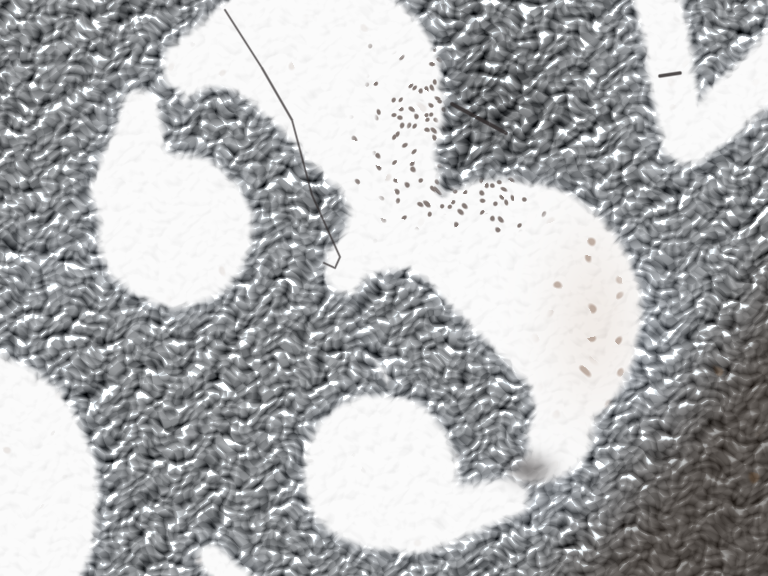
Reproduce this texture procedurally as a WebGL 1 fragment shader.

```glsl
precision highp float;
// Rough grey wall with soft white sprayed curls, dots, a wedge and fine scratches.
uniform vec2 u_resolution;

const float CANVAS_HEIGHT = 5.76;
const vec2 TO_LIGHT = vec2(-0.035, -0.045);

vec2 hash2(vec2 c) {
  return fract(sin(vec2(dot(c, vec2(127.1, 311.7)), dot(c, vec2(269.5, 183.3)))) * 4375.85);
}

// Cellular noise: x = distance to the nearest seed, y = random id of that seed
vec2 cellular(vec2 p) {
  vec2 base = floor(p), nearest = vec2(9.0, 0.0);
  for (int j = -1; j <= 1; j++) {
    for (int i = -1; i <= 1; i++) {
      vec2 cell = base + vec2(float(i), float(j));
      vec2 seed = hash2(cell);
      float d = length(cell + seed - p);
      if (d < nearest.x) nearest = vec2(d, fract(seed.x * 7.3 + seed.y * 3.1));
    }
  }
  return nearest;
}

vec2 warp(vec2 p, float amount) {
  return p + amount * (sin(p.yx * vec2(7.3, 8.9) + 1.7) + 0.5 * sin(p.yx * vec2(19.0, 16.0) + p * 11.0));
}

float wallHeight(vec2 p) {
  float coarse = cellular(p * vec2(5.6, 6.8)).x;
  float fine = cellular(p * vec2(12.0, 14.0) + 5.0).x;
  return -0.75 * coarse * coarse - 0.55 * fine * fine;
}

// Distance to a stroke whose radius runs from ra to rb
float taper(vec2 p, vec2 a, float ra, vec2 b, float rb) {
  vec2 ab = b - a;
  float t = clamp(dot(p - a, ab) / dot(ab, ab), 0.0, 1.0);
  return length(p - a - ab * t) - mix(ra, rb, t);
}

float disc(vec2 p, vec2 c, float r) { return length(p - c) - r; }

float smin(float a, float b, float k) {
  float h = max(k - abs(a - b), 0.0) / k;
  return min(a, b) - h * h * k * 0.25;
}

float glow(vec2 p, vec2 c, vec2 size) {
  vec2 q = (p - c) / size;
  return exp(-dot(q, q));
}

float hairline(vec2 p, vec2 a, vec2 b, float w) {
  return smoothstep(0.014, -0.008, taper(p, a, w, b, w));
}

float flecks(vec2 p, float scale, float density) {
  vec2 c = cellular(warp(p, 0.03) * scale);
  return smoothstep(0.48, 0.18, c.x) * smoothstep(1.0 - density, 1.05 - density, c.y);
}

// Double curl: two lobes and a neck, hollowed by two channels, ending in dots
float curl(vec2 p) {
  float d = smin(disc(p, vec2(3.15, 1.0), 1.29), taper(p, vec2(1.92, 0.64), 0.29, vec2(2.9, 0.3), 0.6), 0.12);
  d = smin(d, taper(p, vec2(3.9, 1.8), 0.5, vec2(3.5, 2.7), 0.25), 0.12);
  d = smin(d, disc(p, vec2(5.05, 3.15), 1.36), 0.12);
  d = smin(d, taper(p, vec2(5.1, 3.2), 1.25, vec2(5.37, 4.25), 0.57), 0.1);
  float hollow = taper(p, vec2(2.18, 1.34), 0.46, vec2(3.04, 2.15), 0.43);
  hollow = min(hollow, taper(p, vec2(3.95, 3.15), 0.46, vec2(4.85, 4.1), 0.49));
  hollow = min(hollow, taper(p, vec2(4.35, 4.0), 0.52, vec2(4.93, 4.42), 0.36));
  d = max(d, -hollow);
  float upperDot = smin(disc(p, vec2(1.75, 2.3), 0.77), taper(p, vec2(1.4, 1.1), 0.19, vec2(1.33, 1.9), 0.42), 0.1);
  float lowerDot = smin(disc(p, vec2(3.8, 4.72), 0.77), taper(p, vec2(4.15, 5.22), 0.33, vec2(5.1, 4.98), 0.19), 0.1);
  return min(d, min(upperDot, lowerDot));
}

float sprayed(vec2 p) {
  float wedge = min(taper(p, vec2(6.55, -0.2), 0.23, vec2(6.83, 1.36), 0.23),
                    taper(p, vec2(6.9, 1.42), 0.23, vec2(7.9, 0.5), 0.29));
  float bigDot = (length((p - vec2(-0.3, 5.0)) / vec2(1.28, 1.49)) - 1.0) * 1.3;
  float drop = taper(p, vec2(2.1, 5.59), 0.13, vec2(2.42, 5.88), 0.16);
  return min(min(curl(p), wedge), min(bigDot, drop));
}

void main() {
  vec2 p = vec2(gl_FragCoord.x, u_resolution.y - gl_FragCoord.y) * CANVAS_HEIGHT / u_resolution.y;
  vec2 q = warp(p, 0.035);
  float height = wallHeight(q);
  float lit = height - wallHeight(q + TO_LIGHT);
  float d = sprayed(p + 0.3 * (q - p)) - 0.035 * lit;

  // Bumpy wall, turning brown and flatter at lower right
  float brown = smoothstep(-0.45, 0.75, dot(p - vec2(6.75, 3.95), vec2(0.82, 0.57)));
  float soot = glow(p, vec2(4.85, 1.05), vec2(0.7, 0.75));
  vec3 wall = mix(vec3(0.51, 0.52, 0.53), vec3(0.34, 0.32, 0.305), brown) * (1.0 - 0.25 * soot);
  float haze = 0.3 * exp(-max(d, 0.0) * 6.0) + 0.22 * glow(p, vec2(6.5, 3.4), vec2(0.45, 0.9))
             + 0.18 * glow(p, vec2(0.4, 2.7), vec2(0.5)) + 0.2 * glow(p, vec2(5.6, 5.0), vec2(0.5, 0.35));
  wall = mix(wall, vec3(0.75, 0.78, 0.82), haze);
  wall += lit * mix(0.62, 0.25, brown) + 0.1 * (height + 0.25);
  wall += vec3(0.9, 1.0, 1.05) * 0.6 * smoothstep(0.2, 0.5, lit) * (1.0 - 0.8 * brown);
  wall = mix(wall, vec3(0.65, 0.42, 0.2), 0.5 * brown * flecks(p, 7.0, 0.03));

  // White paint with worn, freckled places
  float worn = glow(p, vec2(4.2, 1.25), vec2(0.45, 0.65)) + glow(p, vec2(4.75, 2.0), vec2(0.55, 0.25));
  float rust = glow(p, vec2(5.95, 3.2), vec2(0.5, 0.9));
  vec3 paint = vec3(0.985) - vec3(0.04, 0.06, 0.075) * rust + 0.07 * min(lit, 0.0);
  paint = mix(paint, vec3(0.4, 0.35, 0.33), 0.8 * flecks(p, 14.0, 0.01 + 0.42 * min(worn, 1.0)));
  paint = mix(paint, vec3(0.6, 0.5, 0.44), 0.6 * flecks(p, 9.0, 0.02 + 0.12 * rust));
  vec3 color = mix(wall, paint, smoothstep(0.065, -0.055, d));

  // Smudge, twig and loose hair
  color = mix(color, vec3(0.46, 0.45, 0.45) + 0.2 * lit, 0.85 * glow(p, vec2(5.3, 4.7), vec2(0.2, 0.14)));
  float hair = max(hairline(p, vec2(2.25, 0.1), vec2(2.62, 0.68), 0.006), hairline(p, vec2(2.62, 0.68), vec2(2.92, 1.2), 0.008));
  hair = max(hair, max(hairline(p, vec2(2.92, 1.2), vec2(3.12, 1.95), 0.006), hairline(p, vec2(3.12, 1.95), vec2(3.4, 2.57), 0.006)));
  hair = max(hair, max(hairline(p, vec2(3.4, 2.57), vec2(3.35, 2.68), 0.006), hairline(p, vec2(3.35, 2.68), vec2(3.24, 2.63), 0.006)));
  float twig = max(hairline(p, vec2(4.52, 1.04), vec2(5.06, 1.33), 0.016), hairline(p, vec2(6.6, 0.76), vec2(6.8, 0.73), 0.014));
  color = mix(color, vec3(0.2, 0.18, 0.18), max(0.75 * hair, 0.85 * twig));
  gl_FragColor = vec4(clamp(color, 0.0, 1.0), 1.0);
}
```
